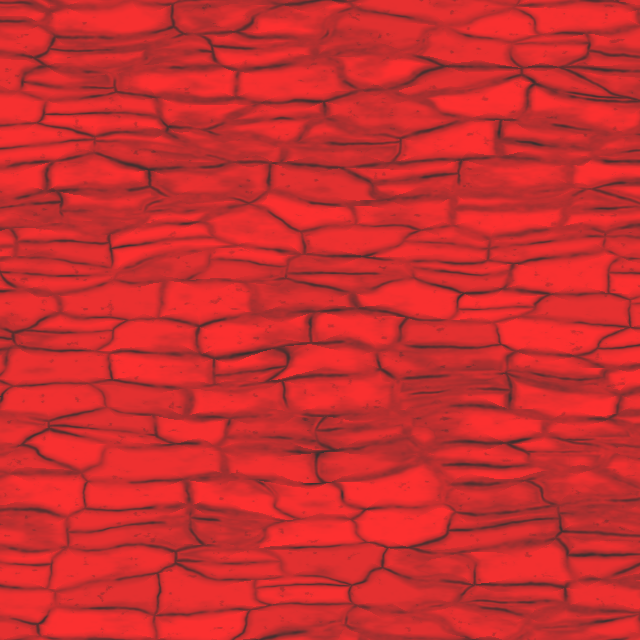
Write a three.js fragment shader that draws this texture.

```glsl
varying vec2 vUv;

// Layout
const vec2 GRID = vec2(6.6, 20.0);       // stones across, courses up
const vec2 JITTER = vec2(0.75, 0.56);    // scatter of stone centres
const float SIZE_SPREAD = 0.16;          // some stones outgrow others
const float SPLIT_SHARE = 0.36;          // stones broken into two slabs
const float WAVE = 0.007;                // slow sway of the courses
const float ROUGHNESS = 0.0085;          // ragged stone outline

// Joints, in canvas units
const float JOINT_MIN = 0.0022;
const float JOINT_MAX = 0.0078;
const float JOINT_SOFT = 0.0035;
const float CRACK_WIDTH = 0.0045;
const float BEVEL = 0.010;

// Tones, 0 = shadow, 1 = bright face
const float FACE_TONE = 0.99;
const float JOINT_TONE = 0.60;
const float CRACK_DEPTH = 0.42;
const float STAIN_DEPTH = 0.36;
const float STONE_VARIATION = 0.15;
const vec3 SHADOW = vec3(0.22, 0.18, 0.18);
const vec3 BRIGHT = vec3(1.0, 0.188, 0.188);

float hash(vec2 p) {
  return fract(sin(dot(p, vec2(127.1, 311.7))) * 43758.55);
}

vec2 hash2(vec2 p) {
  return vec2(hash(p), hash(p + 37.3));
}

float noise(vec2 p) {
  vec2 i = floor(p), f = fract(p);
  f = f * f * (3.0 - 2.0 * f);
  float low = mix(hash(i), hash(i + vec2(1.0, 0.0)), f.x);
  float high = mix(hash(i + vec2(0.0, 1.0)), hash(i + 1.0), f.x);
  return mix(low, high, f.y);
}

float fbm(vec2 p) {
  float sum = 0.0, amp = 0.533;
  for (int i = 0; i < 4; i++) {
    sum += amp * noise(p);
    p = p * 2.03 + 11.7;
    amp *= 0.5;
  }
  return sum;
}

// Swaying courses plus ragged outlines
vec2 warp(vec2 p) {
  float sway = sin(p.x * 9.0 + p.y * 13.0) + 0.6 * sin(p.x * 21.0 - p.y * 17.0 + 2.0);
  vec2 ragged = vec2(fbm(p * vec2(22.0, 34.0)), fbm(p * vec2(20.0, 30.0) + 53.0)) - 0.5;
  return p + vec2(0.0, WAVE * sway) + ROUGHNESS * vec2(1.7, 1.1) * ragged;
}

// Boxy cellular noise: x = distance to the joint, y = random value of the stone
vec2 stoneAt(vec2 p) {
  vec2 q = p * GRID;
  float d1 = 9.0, d2 = 9.0;
  vec2 g1 = vec2(0.0), g2 = vec2(0.0), local = vec2(0.0), id = vec2(0.0);
  for (int j = -1; j <= 1; j++) {
    float row = floor(q.y) + float(j);
    float shift = hash(vec2(row, 7.0));
    for (int i = -2; i <= 2; i++) {
      vec2 cell = vec2(floor(q.x + shift) + float(i), row);
      vec2 centre = cell + 0.5 + JITTER * (hash2(cell) - 0.5) - vec2(shift, 0.0);
      vec2 v = q - centre;
      float r = max(sqrt(length(v * v)), 0.001);
      float d = r - SIZE_SPREAD * (hash(cell + 91.0) - 0.5);
      vec2 g = GRID * v * v * v / (r * r * r);
      if (d < d1) {
        d2 = d1; g2 = g1;
        d1 = d; g1 = g; local = v; id = cell;
      } else if (d < d2) {
        d2 = d; g2 = g;
      }
    }
  }
  float edge = (d2 - d1) / max(length(g1 - g2), GRID.x);

  // Break some stones into two thin slabs
  if (hash(id + 17.0) < SPLIT_SHARE) {
    vec2 cut = hash2(id + 61.0) - 0.5;
    float side = local.y - 0.3 * cut.x - 0.22 * cut.y * local.x;
    edge = min(edge, 1.25 * abs(side) / GRID.y);
    id += step(0.0, side) * 0.5;
  }
  return vec2(edge, hash(id + 5.0));
}

void main() {
  vec2 stone = stoneAt(warp(vUv));
  float edge = stone.x;
  float grime = fbm(vUv * vec2(6.0, 10.0) + 3.0);
  float mottle = fbm(vUv * vec2(16.0, 38.0) + 29.0);
  float grain = fbm(vUv * vec2(75.0, 110.0));

  // Stone face: stains, creases, pits and a worn rim
  float stain = smoothstep(0.46, 0.80, 0.55 * mottle + 0.45 * grime);
  float crease = 1.0 - smoothstep(0.0, 0.025, abs(fbm(vUv * vec2(13.0, 19.0) + 71.0) - 0.5));
  float pit = smoothstep(0.70, 0.86, grain);
  float face = FACE_TONE - STAIN_DEPTH * stain - STONE_VARIATION * stone.y * stone.y;
  face -= 0.07 * crease * stain + 0.22 * pit + 0.10 * max(grain - 0.5, 0.0);

  // Joint bed with dark broken cracks
  float joint = mix(JOINT_MIN, JOINT_MAX, smoothstep(0.25, 0.72, grime));
  float rim = smoothstep(joint, joint + BEVEL, edge);
  face *= mix(0.84, 1.0, rim);
  float bed = JOINT_TONE + 0.45 * (mottle - 0.5) + 0.25 * (grain - 0.5);
  float broken = smoothstep(0.36, 0.64, fbm(vUv * vec2(18.0, 26.0) + 43.0));
  bed -= CRACK_DEPTH * broken * (1.0 - smoothstep(0.0, CRACK_WIDTH, edge));

  float onStone = smoothstep(joint - JOINT_SOFT, joint + JOINT_SOFT, edge);
  float tone = clamp(mix(bed, face, onStone), 0.0, 1.0);
  gl_FragColor = vec4(mix(SHADOW, BRIGHT, tone), 1.0);
}
```
